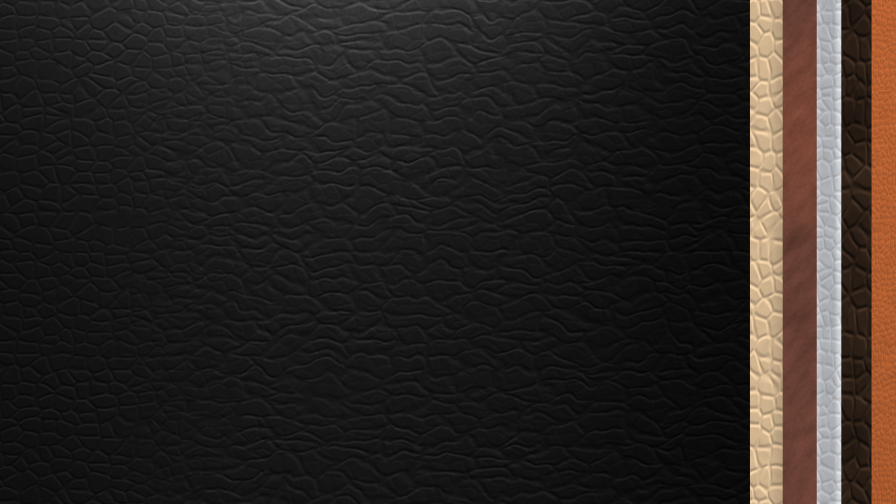
Reproduce this texture procedurally as a WebGL 2 fragment shader.

```glsl
#version 300 es
precision highp float;
// A wide panel of black grained leather, lit from above, beside five narrow
// upright strips of other hides. The grain is a warped cell pattern whose
// creases are shaded by comparing the relief at two nearby heights.

uniform vec2 u_resolution;
out vec4 outColor;

const vec3 TAN = vec3(0.77, 0.665, 0.53);
const vec3 CHESTNUT = vec3(0.40, 0.245, 0.20);
const vec3 SILVER = vec3(0.69, 0.70, 0.715);
const vec3 UMBER = vec3(0.175, 0.125, 0.09);
const vec3 ORANGE = vec3(0.69, 0.365, 0.19);

vec2 hash2(vec2 p) {
    vec3 q = fract(p.xyx * vec3(0.1031, 0.1030, 0.0973));
    q += dot(q, q.yzx + 33.33);
    return fract((q.xx + q.yz) * q.zy);
}

// Gradient noise, roughly -0.7 to 0.7
float noise(vec2 p) {
    vec2 i = floor(p), f = fract(p);
    vec2 u = f * f * f * (f * (f * 6.0 - 15.0) + 10.0);
    vec2 e = vec2(0.0, 1.0);
    float a = dot(hash2(i) * 2.0 - 1.0, f);
    float b = dot(hash2(i + e.yx) * 2.0 - 1.0, f - e.yx);
    float c = dot(hash2(i + e.xy) * 2.0 - 1.0, f - e.xy);
    float d = dot(hash2(i + e.yy) * 2.0 - 1.0, f - e.yy);
    return mix(mix(a, b, u.x), mix(c, d, u.x), u.y);
}

float fbm(vec2 p) {
    float sum = 0.0, amp = 0.6;
    for (int i = 0; i < 4; i++) {
        sum += amp * noise(p);
        p = p * 2.03 + 17.1;
        amp *= 0.5;
    }
    return sum;
}

// Gap between the nearest and second nearest cell centres: 0 on a crease
float cellGap(vec2 p) {
    vec2 cell = floor(p);
    float near = 9.0, second = 9.0;
    for (int y = -1; y <= 1; y++) {
        for (int x = -1; x <= 1; x++) {
            vec2 c = cell + vec2(x, y);
            float d = length(c + 0.1 + 0.8 * hash2(c) - p);
            second = min(second, max(near, d));
            near = min(near, d);
        }
    }
    return second - near;
}

// Relief of a hide: rounded cells parted by creases
float relief(vec2 p, vec2 scale, float warp) {
    vec2 bend = vec2(noise(p * 9.0), noise(p * 9.0 + 31.7));
    bend += 0.5 * vec2(noise(p * 27.0 + 5.3), noise(p * 27.0 + 71.9));
    return smoothstep(0.0, 0.32, cellGap((p + warp * bend) * scale));
}

// Slope of the relief towards light from above
float slope(vec2 p, vec2 scale, float warp, float reach) {
    vec2 lift = vec2(0.3, 1.0) * reach;
    return relief(p - lift, scale, warp) - relief(p + lift, scale, warp);
}

vec3 blackHide(vec2 uv, vec2 p) {
    float top = exp(-3.6 * (1.0 - uv.y));
    float side = exp(-pow((uv.x - 0.36) / 0.31, 2.0));
    float edgeFade = 1.0 - smoothstep(0.58, 0.83, uv.x);
    float light = 0.052 + 0.025 * side + top * (0.025 + 0.115 * side);
    light *= 0.72 + 0.28 * edgeFade;
    // Long folds in the middle, rounder grain at the left
    float folds = slope(p, vec2(13.0, 34.0), 0.035, 0.0024);
    float pebbles = slope(p + 4.0, vec2(27.0, 38.0), 0.018, 0.002);
    float middle = smoothstep(0.08, 0.32, uv.x + 0.12 * noise(p * 4.0));
    float grain = mix(pebbles, folds, middle) + 0.35 * pebbles * middle;
    float patchy = 0.8 + 0.6 * fbm(p * 7.0);
    float shade = max(grain, 0.0) * 0.9 + min(grain, 0.0) * 0.55;
    float speck = noise(p * 190.0) * 0.12 + fbm(p * 45.0) * 0.14;
    float v = light * (1.0 + speck) + (0.025 + 0.55 * light) * shade * patchy;
    return vec3(max(v, 0.015)) * vec3(1.0, 1.0, 1.015);
}

// Plain grained hide with a given relief strength
vec3 grained(vec3 base, vec2 p, vec2 scale, float strength) {
    float s = slope(p, scale, 0.015, 0.003);
    return base * (1.0 + strength * s + 0.10 * fbm(p * 30.0));
}

// Brushed hide: fine slanted fibres over broad stains
vec3 brushed(vec3 base, vec2 p, float y) {
    float fibres = fbm(vec2(p.x * 35.0 - p.y * 28.0, p.y * 14.0 + p.x * 9.0));
    float glow = exp(-pow((y - 0.74) / 0.15, 2.0));
    vec3 tone = base + vec3(0.07, 0.025, 0.01) * glow;
    return tone * (1.0 + 0.28 * fibres + 0.22 * fbm(p * 9.0) + 0.08 * noise(p * 150.0));
}

// Lay a strip over everything right of its left edge
vec3 layStrip(vec3 under, vec3 strip, float x, float left) {
    float soft = 0.6 / u_resolution.x;
    return mix(under, strip, smoothstep(left - soft, left + soft, x));
}

void main() {
    vec2 uv = gl_FragCoord.xy / u_resolution;
    vec2 p = uv * vec2(16.0 / 9.0, 1.0);
    vec3 col = blackHide(uv, p);

    // Tan, chestnut, silver, umber and orange strips
    vec3 tan_ = grained(TAN, p, vec2(34.0, 27.0), 0.20);
    tan_ *= 1.06 - 0.14 * smoothstep(0.855, 0.874, uv.x);
    col = layStrip(col, tan_, uv.x, 0.837);
    col = layStrip(col, brushed(CHESTNUT, p, uv.y), uv.x, 0.8735);
    vec3 silver = grained(SILVER, p, vec2(46.0, 40.0), 0.09);
    silver *= 0.97 + 0.20 * smoothstep(0.930, 0.937, uv.x)
        + 0.10 * (1.0 - smoothstep(0.9115, 0.919, uv.x));
    col = layStrip(col, silver, uv.x, 0.9115);
    vec3 umber = grained(UMBER, p, vec2(36.0, 24.0), 0.55);
    umber *= 0.95 + 0.6 * fbm(p * 8.0);
    col = layStrip(col, umber, uv.x, 0.939);
    vec3 orange = grained(ORANGE, p, vec2(90.0, 80.0), 0.09);
    col = layStrip(col, orange * (0.95 + 0.09 * uv.y), uv.x, 0.9727);

    outColor = vec4(clamp(col, 0.0, 1.0), 1.0);
}
```
